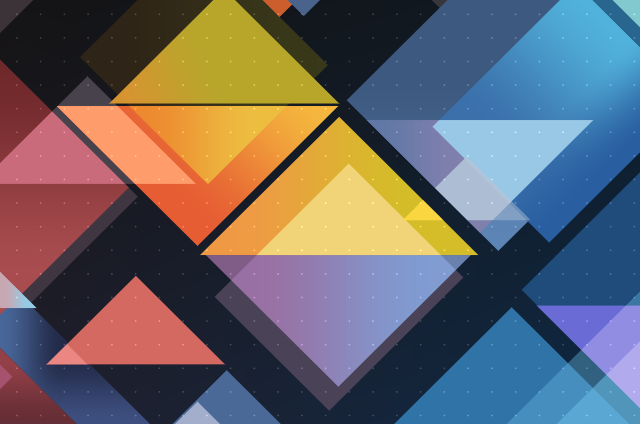
This background is drawn by a Shadertoy shader. Its source:

```glsl
// Overlapping translucent diamonds and triangles in warm and cool hues on a dark dotted field.

const vec2 BOARD = vec2(768, 512); // design units, y pointing down
const float FAR = 2000.;

// Antialiased coverage of a signed distance
float cover(float d) {
    float soft = .6 * BOARD.y / iResolution.y;
    return 1. - smoothstep(-soft, soft, d);
}

// Tilted box: bounds are (min x+y, max x+y, min x-y, max x-y)
float diamond(vec2 p, vec4 b) {
    float s = p.x + p.y, t = p.x - p.y;
    return cover(max(max(b.x - s, s - b.y), max(b.z - t, t - b.w)) * .707);
}

// Right-angled triangle: apex x, apex y, base y
float peak(vec2 p, vec3 tri) {
    float sides = (abs(p.x - tri.x) - p.y + tri.y) * .707;
    return cover(max(sides, p.y - tri.z));
}

// The same triangle hanging from a flat top
float hanging(vec2 p, vec3 tri) {
    return peak(p * vec2(1, -1), tri * vec3(1, -1, -1));
}

vec3 ramp(vec3 a, vec3 b, float from, float to, float v) {
    return mix(a, b, smoothstep(from, to, v));
}

void paint(inout vec3 c, vec3 tint, float mask) { c = mix(c, tint, mask); }

vec3 backdrop(vec2 uv) {
    vec3 top = mix(vec3(.08, .075, .08), vec3(.06, .1, .14), uv.x);
    vec3 bottom = mix(vec3(.13, .12, .17), vec3(.05, .16, .27), uv.x);
    return mix(top, bottom, uv.y);
}

void redCluster(inout vec3 c, vec2 p, float veil) {
    paint(c, vec3(.23, .2, .22), diamond(p, vec4(-FAR, 40, -FAR, FAR)));
    paint(c, vec3(.25, .21, .26), diamond(p, vec4(-FAR, 403, -330, -72)));
    float red = diamond(p, vec4(-FAR, 381, -FAR, -72));
    paint(c, ramp(vec3(.44, .16, .17), vec3(.66, .3, .31), 80., 340., p.y), red);
    paint(c, mix(vec3(.28, .26, .3), vec3(.79, .42, .48), red), veil);
    // Blue band and red corner
    vec3 band = ramp(vec3(.28, .4, .6), vec3(.14, .17, .29), 0., 75., p.x);
    band = ramp(band, vec3(.24, .31, .5), 430., 512., p.y);
    paint(c, band, diamond(p, vec4(380, FAR, -420, -332)));
    vec3 ice = ramp(vec3(.78, .66, .7), vec3(.58, .8, .9), 5., 35., p.x);
    paint(c, ice, peak(p, vec3(-1, 327, 372)));
    vec3 brick = ramp(vec3(.58, .25, .28), vec3(.4, .18, .21), 430., 512., p.y);
    paint(c, brick, diamond(p, vec4(-FAR, FAR, -FAR, -420)));
    paint(c, vec3(.65, .32, .43), diamond(p, vec4(-FAR, 470, -FAR, -440)));
    // Coral triangle with a lit tip
    float coral = peak(p, vec3(163, 333, 440));
    paint(c, vec3(.83, .41, .38), coral);
    paint(c, vec3(.92, .53, .51), coral * diamond(p, vec4(0, FAR, -FAR, -335)));
}

void goldCluster(inout vec3 c, vec2 p, float veil) {
    paint(c, vec3(.8, .37, .18), hanging(p, vec3(328, 28, -20)));
    paint(c, vec3(.29, .39, .55), diamond(p, vec4(345, 384, 345, FAR)));
    // Olive diamond with the upper pair of triangles
    float olive = diamond(p, vec4(165, 472, 27, 315));
    paint(c, ramp(vec3(.18, .14, .09), vec3(.22, .22, .1), 120., 380., p.x), olive);
    vec3 gold = ramp(vec3(.84, .58, .19), vec3(.72, .65, .17), 90., 230., p.x - .4 * p.y);
    paint(c, gold, peak(p, vec3(269, -13, 125)));
    float orange = hanging(p, vec3(237, 297, 128));
    paint(c, ramp(vec3(.9, .36, .2), vec3(.96, .72, .24), -40., 270., p.x - p.y), orange);
    paint(c, ramp(vec3(.93, .54, .19), vec3(.93, .74, .25), 170., 310., p.x), orange * olive);
    paint(c, vec3(1, .61, .42), veil * orange);
    // Central triangle, violet reflection and pale diamond
    float sun = peak(p, vec3(407, 141, 308));
    float pale = diamond(p, vec4(616, 891, -101, 221));
    paint(c, vec3(.29, .26, .34), pale);
    vec3 mauve = ramp(vec3(.6, .44, .64), vec3(.5, .61, .82), 300., 520., p.x);
    paint(c, mauve * mix(.83, 1., pale), hanging(p, vec3(406, 467, 308)));
    paint(c, ramp(vec3(.94, .6, .27), vec3(.83, .74, .16), 270., 500., p.x), sun);
    paint(c, vec3(.95, .83, .47), sun * pale);
    paint(c, vec3(.98, .84, .25), sun * peak(p, vec3(560, 189, 266)));
}

void blueCluster(inout vec3 c, vec2 p) {
    float s = p.x + p.y, t = p.x - p.y;
    paint(c, vec3(.22, .21, .24), hanging(p, vec3(528, 10, -20)));
    float steel = diamond(p, vec4(537, 901, 295, FAR));
    paint(c, ramp(vec3(.24, .35, .5), vec3(.36, .52, .71), 100., 290., p.y), steel);
    float bright = diamond(p, vec4(672, 952, 366, 711));
    vec3 azure = ramp(vec3(.23, .44, .67), vec3(.32, .7, .86), 420., 720., t);
    paint(c, ramp(azure, vec3(.16, .37, .63), 800., 940., s), bright);
    // Glassy triangles
    float glass = hanging(p, vec3(576, 281, 145));
    float frost = peak(p, vec3(560, 189, 266)) * steel;
    vec3 haze = ramp(vec3(.38, .47, .65), vec3(.5, .5, .68), 450., 550., p.x);
    paint(c, mix(haze, vec3(.6, .78, .9), bright), glass);
    paint(c, vec3(.7, .77, .85), frost * mix(.45, .9, glass));
    // Corner stripes
    paint(c, vec3(.16, .4, .56), diamond(p, vec4(0, FAR, 711, 735)));
    paint(c, vec3(.51, .79, .81), diamond(p, vec4(0, FAR, 735, FAR)));
    // Lower diamonds, then two sheets of light across them
    paint(c, vec3(.12, .3, .48), diamond(p, vec4(976, FAR, 276, FAR)));
    float indigo = diamond(p, vec4(0, FAR, 275, FAR)) * cover(369. - p.y);
    paint(c, vec3(.42, .42, .84), indigo);
    paint(c, vec3(.19, .45, .65), diamond(p, vec4(985, FAR, -FAR, 243)));
    vec3 light = mix(vec3(.4, .72, .88), vec3(.78, .75, .96), indigo);
    paint(c, light, .4 * cover(1120. - s));
    paint(c, light, .6 * cover(1180. - s));
    // Small peaks at the bottom
    paint(c, vec3(.29, .41, .59), peak(p, vec3(272, 447, 520)));
    paint(c, vec3(.64, .68, .8), peak(p, vec3(237, 485, 520)));
}

void mainImage(out vec4 fragColor, in vec2 fragCoord) {
    vec2 uv = fragCoord / iResolution.xy;
    uv.y = 1. - uv.y;
    vec2 p = uv * BOARD;
    float veil = peak(p, vec3(105, 92, 222));
    vec3 color = backdrop(uv);
    redCluster(color, p, veil);
    blueCluster(color, p);
    goldCluster(color, p, veil);
    // Faint dot grid
    vec2 cell = mod(p - vec2(6, 3), 28.5) - 14.25;
    color += .17 * cover(length(cell) - 1.);
    fragColor = vec4(color, 1);
}
```
